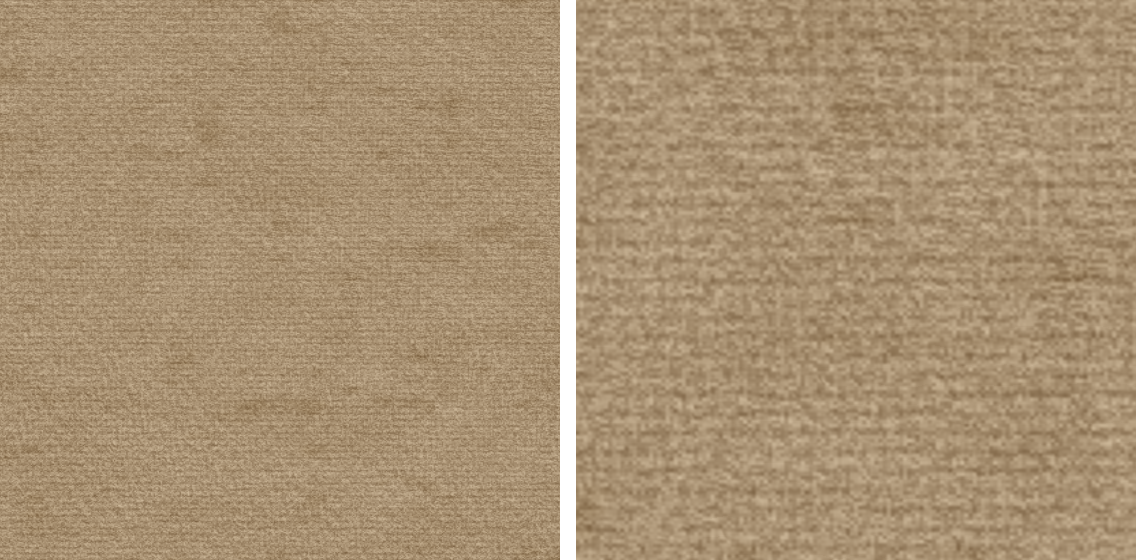
Left: the whole. Right: its middle third, enlarged.
This texture is drawn by a Shadertoy shader. Its source:

```glsl
// Tan ribbed cloth: fine, even horizontal cords with broken dark grooves,
// a crisp fibre grain over them, and faint, wide worn patches.
// All layers are value noise summed into one shade added to a base tan.

float hash(vec2 p) {
    return fract(sin(dot(p, vec2(127.1, 311.7))) * 43758.5453);
}

float noise(vec2 p) {
    vec2 i = floor(p), f = fract(p);
    f = f * f * (3.0 - 2.0 * f);
    return mix(mix(hash(i), hash(i + vec2(1, 0)), f.x),
               mix(hash(i + vec2(0, 1)), hash(i + vec2(1, 1)), f.x), f.y);
}

float fbm(vec2 p) {
    float sum = 0.0, weight = 0.5;
    for (int i = 0; i < 4; i++) {
        sum += weight * noise(p);
        p = p * 2.03 + 17.3;
        weight *= 0.5;
    }
    return sum / 0.9375;
}

// Curled fibres, bent by a small warp, with crisp specks on top
float fibreGrain(vec2 uv) {
    vec2 bend = vec2(noise(uv * 120.0 + 11.0), noise(uv * 120.0 + 47.0)) - 0.5;
    vec2 p = uv + 0.006 * bend;
    float fibres = noise(vec2(p.x + 0.35 * p.y, p.y) * vec2(240.0, 270.0) + 31.0);
    float specks = noise(uv * vec2(410.0, 450.0) + 7.0);
    return 0.105 * (fibres - 0.5) + 0.155 * (specks - 0.5);
}

// Rounded cords, with dark grooves that break up along their length
float cordShade(vec2 uv, float height) {
    float ridge = 0.5 - 0.5 * cos(6.28318 * height);
    float groove = pow(1.0 - ridge, 2.0) - 0.375;
    float strength = mix(0.025, 0.085, noise(vec2(uv.x * 60.0, floor(height + 0.5)) + 53.0));
    return -strength * groove;
}

// Broad mottling, thin streaks and scattered darker smudges
float wear(vec2 uv) {
    float mottle = fbm(uv * vec2(9.0, 22.0) + 3.0) - 0.5;
    float streaks = noise(uv * vec2(10.0, 80.0) + 61.0) - 0.5;
    float smudge = smoothstep(0.6, 0.85, fbm(uv * vec2(16.0, 36.0) + 90.0));
    return 0.045 * mottle + 0.022 * streaks - 0.05 * smudge + 0.004;
}

void mainImage(out vec4 fragColor, in vec2 fragCoord) {
    vec2 uv = fragCoord / iResolution.y;

    // Cord position, bent slightly so the rows are not ruled lines
    float height = uv.y * 88.0 + 0.3 * (noise(uv * vec2(90.0, 60.0)) - 0.5);

    float worn = wear(uv);
    float shade = fibreGrain(uv) + cordShade(uv, height) + worn;

    // Darker patches turn a little warmer
    vec3 baseTan = vec3(0.655, 0.563, 0.441);
    vec3 color = baseTan + shade * vec3(0.97, 1.03, 1.03) + worn * vec3(-0.05, 0.0, 0.15);
    fragColor = vec4(clamp(color, 0.0, 1.0), 1.0);
}
```
